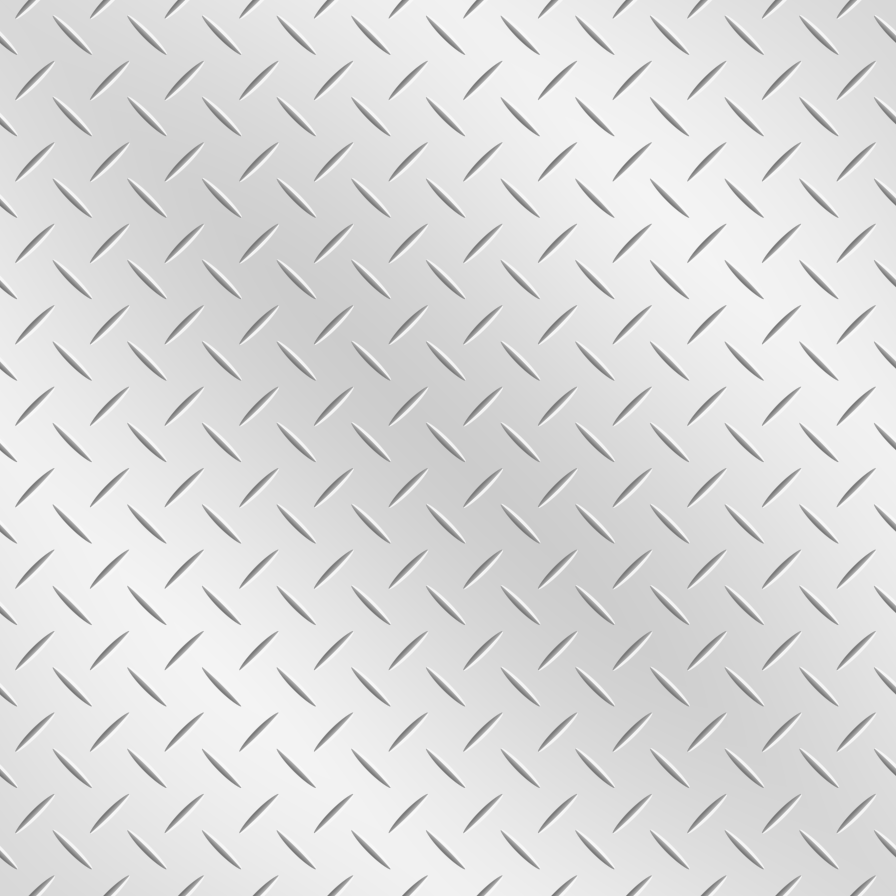
This texture is drawn by a WebGL 2 fragment shader. Its source:

```glsl
#version 300 es
precision highp float;

uniform vec2 u_resolution;
out vec4 fragColor;

const float TAU = 6.2831853;

// Broad diagonal sheen, periodic over the canvas
float sheetTone(vec2 uv) {
    float wave = 1.0 - abs(fract(uv.x + uv.y) - 0.5) * 2.0;
    float shine = 1.0 - abs(2.0 * fract((uv.x + uv.y) * 0.5) - 1.0);
    shine = wave;
    shine = mix(shine, smoothstep(0.0, 1.0, shine), 0.6);
    vec2 edge = 0.5 + 0.5 * cos(TAU * uv);
    return mix(0.80, 0.945, shine) + 0.045 * edge.x * edge.y;
}

// Soft coverage of the band low < x < high
float band(float x, float low, float high, float soft) {
    return smoothstep(-soft, soft, x - low) * smoothstep(-soft, soft, high - x);
}

// Raised tread: shaded left flank, bright right flank
float addTread(float tone, vec2 p, float slope, float soft) {
    float along = (p.x + slope * p.y) * 0.70711 / 0.0318;
    float across = (p.x - slope * p.y) * 0.70711;
    float taper = max(1.0 - along * along, 0.0);
    float ends = smoothstep(0.0, 0.12, taper);
    float outer = -0.0046 * pow(taper, 0.7);
    float ridge = 0.0012 * taper;

    float glint = band(across, ridge, ridge + 0.0036 * sqrt(taper), soft);
    tone = mix(tone, 0.975, glint * ends * 0.9);

    float flank = smoothstep(-0.0045, 0.0015, across);
    float shade = mix(0.45, 0.67, flank) + 0.03 * along * slope;
    return mix(tone, shade, band(across, outer, ridge, soft) * ends);
}

void main() {
    vec2 uv = gl_FragCoord.xy / u_resolution;
    float soft = max(0.7 / min(u_resolution.x, u_resolution.y), 0.0009);
    vec2 grid = vec2(12.0, 11.0);
    float tone = sheetTone(uv);

    // Two treads of opposite slope in every cell
    for (int i = 0; i < 2; i++) {
        float k = float(i);
        vec2 centre = vec2(0.47 + 0.5 * k, 0.01 + 0.56 * k);
        vec2 p = (fract(uv * grid - centre + 0.5) - 0.5) / grid;
        tone = addTread(tone, p, 1.0 - 2.0 * k, soft);
    }
    fragColor = vec4(vec3(tone), 1.0);
}
```
